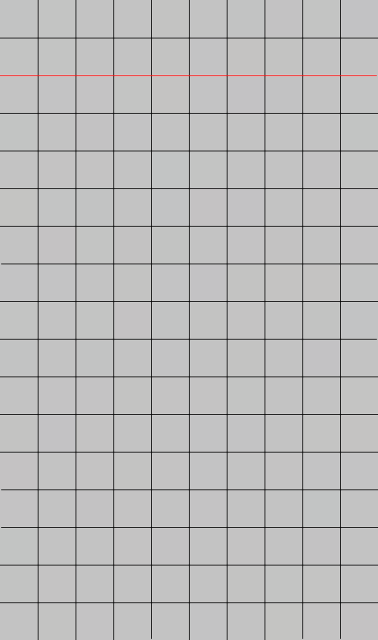
This pattern is drawn by a Shadertoy shader. Its source:

```glsl
// Grey ruled sheet: a 10 by 17 grid of thin black lines, one rule in red.
// Lines are box-filtered strips around the cell borders, with a faint pale
// fringe, a hashed shortening of some line ends and a slight cell tint.
#define CELLS vec2(10.0, 17.0)
#define LINE_WIDTH 0.0221
#define LINE_SHIFT vec2(0.009, 0.011)
#define FRINGE_WIDTH 0.02
#define FRINGE_LIFT 0.05
#define RED_ROW 2.0
#define END_GAP 0.03
#define GAP_CHANCE 0.18
#define TINT_AMOUNT 0.006
#define PAPER vec3(0.765)
#define INK vec3(0.0)
#define RED_INK vec3(1.0, 0.08, 0.08)

float hash(vec2 p) {
    return fract(sin(dot(p, vec2(127.1, 311.7))) * 43758.5453);
}

// Share of each pixel footprint covered by a strip centred on zero.
vec2 stripCoverage(vec2 offset, float width, vec2 pixel) {
    vec2 high = min(offset + 0.5 * pixel, vec2(0.5 * width));
    vec2 low = max(offset - 0.5 * pixel, vec2(-0.5 * width));
    return clamp((high - low) / pixel, 0.0, 1.0);
}

// Fades a line near the sheet edge when its hash calls for a short end.
float lineEnds(float along, float span, float id, float axis, float pixel) {
    float startGap = END_GAP * step(hash(vec2(id, axis)), GAP_CHANCE);
    float endGap = END_GAP * step(hash(vec2(id, axis + 7.0)), GAP_CHANCE);
    float fromStart = clamp((along - startGap) / pixel + 0.5, 0.0, 1.0);
    float fromEnd = clamp((span - endGap - along) / pixel + 0.5, 0.0, 1.0);
    return fromStart * fromEnd;
}

void mainImage(out vec4 fragColor, in vec2 fragCoord) {
    // Grid units, with rows counted from the top.
    vec2 uv = fragCoord / iResolution.xy;
    vec2 grid = vec2(uv.x, 1.0 - uv.y) * CELLS;
    vec2 pixel = CELLS / iResolution.xy;

    // Nearest line on each axis; the sheet border itself is not ruled.
    vec2 shifted = grid - LINE_SHIFT + 0.5;
    vec2 lineId = floor(shifted);
    vec2 offset = fract(shifted) - 0.5;
    vec2 inside = step(vec2(0.5), lineId) * step(lineId, CELLS - 0.5);
    inside.x *= lineEnds(grid.y, CELLS.y, lineId.x, 1.0, pixel.y);
    inside.y *= lineEnds(grid.x, CELLS.x, lineId.y, 2.0, pixel.x);

    vec2 ink = stripCoverage(offset, LINE_WIDTH, pixel) * inside;
    vec2 band = stripCoverage(offset, LINE_WIDTH + 2.0 * FRINGE_WIDTH, pixel) * inside;

    // Paper with a slight tint per cell and the pale fringe.
    vec2 cell = floor(grid);
    vec3 tint = vec3(hash(cell), hash(cell + 17.0), hash(cell + 31.0)) - 0.5;
    vec3 color = PAPER + TINT_AMOUNT * tint;
    color += FRINGE_LIFT * max(band.x, band.y);

    // Verticals first, then rules, so the red one runs on top.
    bool isRed = abs(lineId.y - RED_ROW) < 0.5;
    color = mix(color, INK, ink.x);
    color = mix(color, isRed ? RED_INK : INK, ink.y);
    fragColor = vec4(color, 1.0);
}
```
